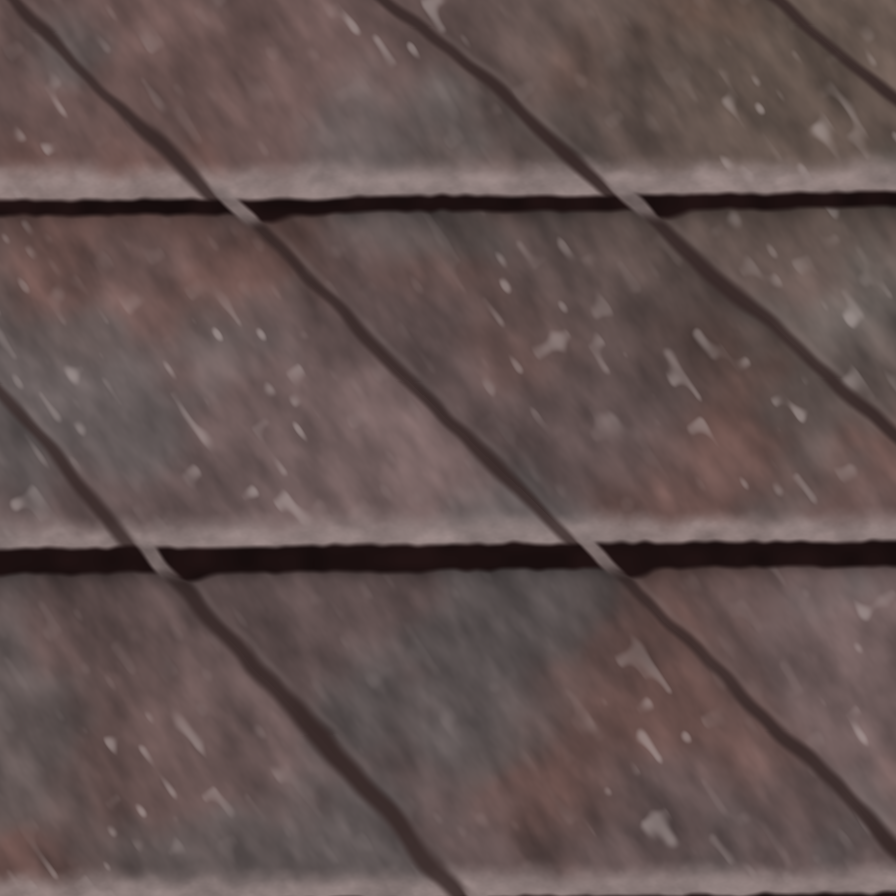
A WebGL 1 fragment shader for this texture:

```glsl
precision highp float;
// Weathered slate roof: slanted tiles in overlapping courses with dark shadow gaps.
uniform vec2 u_resolution;

#define COURSE_START 0.228
#define COURSE_HEIGHT 0.394
#define SEAM_START 0.013
#define SEAM_SLANT 1.05
#define TILE_WIDTH 0.423
#define WIDTH_GROWTH 0.125
#define SEAM_WIDTH 0.0085
#define SLATE vec3(0.400, 0.334, 0.330)
#define LIP vec3(0.570, 0.508, 0.500)
#define SEAM_BROWN vec3(0.215, 0.160, 0.155)
#define SHADOW vec3(0.100, 0.058, 0.058)
#define FLECK vec3(0.720, 0.670, 0.660)

float hash(vec2 p) {
  vec3 q = fract(p.xyx * vec3(0.1031, 0.1030, 0.0973));
  q += dot(q, q.yzx + 33.33);
  return fract((q.x + q.y) * q.z);
}

float noise(vec2 p) {
  vec2 i = floor(p), f = fract(p);
  f = f * f * (3.0 - 2.0 * f);
  return mix(mix(hash(i), hash(i + vec2(1.0, 0.0)), f.x),
             mix(hash(i + vec2(0.0, 1.0)), hash(i + vec2(1.0, 1.0)), f.x), f.y);
}

float fbm(vec2 p) {
  float sum = 0.0, amp = 0.533;
  for (int i = 0; i < 4; i++) {
    sum += amp * noise(p);
    p = mat2(1.6, 1.2, -1.2, 1.6) * p + 17.3;
    amp *= 0.5;
  }
  return sum;
}

// Mottled stone with a diagonal grain; pos.y grows downward.
vec3 slateSurface(vec2 pos, vec2 tile) {
  vec2 grain = vec2(dot(pos, vec2(0.82, -0.57)), dot(pos, vec2(0.57, 0.82))) + 7.0;
  float tint = hash(tile + 41.0);
  float patches = fbm(pos * 5.0 + tile * 3.7 + 50.0);
  float mottle = fbm(grain * vec2(34.0, 17.0));
  float streaks = noise(grain * vec2(85.0, 32.0) + 9.0);

  vec3 color = SLATE * (0.96 + 0.08 * tint);
  color *= 1.0 + 0.35 * (patches - 0.5) + 0.48 * (mottle - 0.5) + 0.13 * (streaks - 0.5);

  // Rusty, grey and olive weathering
  float rust = smoothstep(0.48, 0.72, fbm(pos * 4.0 + 23.0));
  rust += 0.6 * smoothstep(0.5, 0.0, length(pos - vec2(0.18, 0.06)));
  rust += 0.6 * smoothstep(0.4, 0.0, length(pos - vec2(0.02, 0.92)));
  color *= mix(vec3(1.0), vec3(1.03, 0.94, 0.90), min(rust, 1.0));
  float grey = smoothstep(0.5, 0.7, fbm(pos * 5.0 + 71.0));
  color = mix(color, vec3(dot(color, vec3(0.34))), 0.45 * grey);
  float olive = smoothstep(0.55, 0.0, length(pos - vec2(0.9, 0.05)));
  color *= mix(vec3(1.0), vec3(1.0, 1.02, 0.94), olive);

  // Pale mineral flecks, denser toward the upper right
  float cluster = smoothstep(0.4, 0.7, noise(pos * 7.0 + 4.0) + 0.25 * (pos.x - pos.y));
  float fleck = smoothstep(0.72, 0.98, noise(grain * vec2(75.0, 36.0) + 31.0));
  return mix(color, FLECK, fleck * (0.10 + 0.42 * cluster));
}

void main() {
  vec2 pos = gl_FragCoord.xy / u_resolution;
  pos.y = 1.0 - pos.y;

  // Signed offset from the nearest course line, positive below it
  float wobble = 0.004 * (noise(pos * vec2(28.0, 9.0)) - 0.5)
               + 0.003 * (noise(pos * vec2(75.0, 20.0)) - 0.5);
  float course = (pos.y + 0.009 * (pos.x - 0.5) - COURSE_START + wobble) / COURSE_HEIGHT;
  float below = (fract(course + 0.5) - 0.5) * COURSE_HEIGHT;

  // Horizontal offset from the nearest slanted seam, positive to its right
  float spacing = TILE_WIDTH + WIDTH_GROWTH * pos.y;
  float bend = 0.016 * (noise(pos * 9.0 + 60.0) - 0.5) + 0.007 * (noise(pos * 32.0) - 0.5);
  float column = (pos.x - SEAM_START - SEAM_SLANT * pos.y + bend) / spacing;
  float side = (fract(column + 0.5) - 0.5) * spacing;

  vec3 color = slateSurface(pos, floor(vec2(column, course)));

  // Seam, displaced where the courses overlap
  float jog = 0.014 * smoothstep(-0.015, 0.015, below) - 0.007;
  float across = (side - jog * exp(-abs(below) * 14.0)) * 0.69;
  float wear = noise(pos * 11.0 + 15.0);
  float width = SEAM_WIDTH * (0.55 + 0.75 * wear) * (0.75 + 0.4 * pos.y);
  float seam = 1.0 - smoothstep(width * 0.35, width + 0.004, abs(across));
  float rim = exp(-pow((across - width - 0.005) / 0.004, 2.0));
  color = mix(color, LIP, 0.30 * rim * noise(pos * 24.0 + 3.0));
  color *= 1.0 - 0.14 * exp(-abs(across) * 65.0);

  // Worn bright lower edge of each course
  float ragged = 0.018 * (fbm(pos * 32.0 + 11.0) - 0.5);
  float lip = smoothstep(-0.056, -0.025, below + ragged) * (1.0 - smoothstep(-0.008, 0.0, below));
  vec3 lipColor = LIP * (0.82 + 0.36 * fbm(pos * vec2(38.0, 55.0)));
  color = mix(color, lipColor, 0.85 * lip);
  color = mix(color, SEAM_BROWN, seam * (0.68 + 0.28 * wear));

  // Shadow under the edge, thickened into a hook just right of each seam
  float hook = smoothstep(0.065, 0.018, side) * smoothstep(0.0, 0.018, side);
  float halfLine = mix(0.0085, 0.0145, smoothstep(0.2, 0.65, pos.y)) + 0.004 * hook;
  float line = 1.0 - smoothstep(halfLine - 0.004, halfLine + 0.004, abs(below - 0.005 * hook));
  float soft = step(0.0, below) * exp(-max(below - halfLine, 0.0) * 70.0);
  color *= 1.0 - 0.30 * soft;
  color = mix(color, SHADOW * (0.8 + 0.5 * noise(pos * 40.0)), line);

  // Pale corner of stone that interrupts the shadow at each seam
  float notch = 1.0 - smoothstep(0.006, 0.014, abs(side - 0.008 + 0.25 * below));
  notch *= 1.0 - smoothstep(0.010, 0.030, abs(below + 0.003));
  color = mix(color, lipColor * 0.88, 0.85 * notch);

  gl_FragColor = vec4(clamp(color, 0.0, 1.0), 1.0);
}
```
